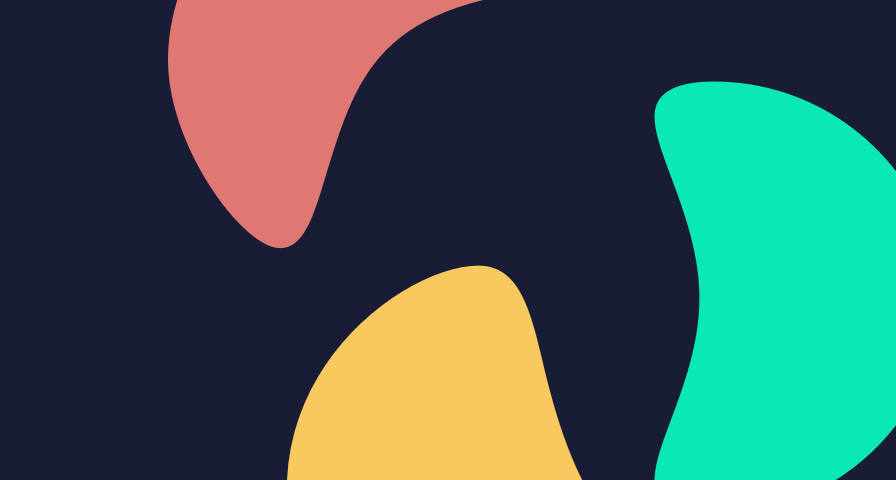
Write a Shadertoy shader that draws this background.

```glsl
// Three smooth flat blobs in coral, amber and mint on a dark navy ground.

const vec3 NAVY  = vec3(0.094, 0.110, 0.208);
const vec3 MINT  = vec3(0.040, 0.914, 0.706);
const vec3 AMBER = vec3(0.969, 0.788, 0.370);
const vec3 CORAL = vec3(0.873, 0.470, 0.452);

const vec2  CANVAS = vec2(768.0, 412.0); // layout units, origin lower left
const float MIRROR_Y = 156.0;            // axis of the mint blob
const int   CURVES = 5;                  // cubic curves per outline
const int   STEPS = 24;                  // chords per curve
const int   POINTS = 3 * CURVES;

// Closed outlines: each curve is an anchor and two handles
const vec2 CORAL_PATH[POINTS] = vec2[POINTS](
    vec2(152, 412), vec2(147, 396), vec2(144, 378),
    vec2(144, 360), vec2(144, 287), vec2(208, 199),
    vec2(240, 199), vec2(262, 199), vec2(270, 231),
    vec2(281, 267), vec2(303, 339), vec2(322, 389),
    vec2(414, 412), vec2(414, 472), vec2(170, 472));

const vec2 AMBER_PATH[POINTS] = vec2[POINTS](
    vec2(246, 0),   vec2(251, 114), vec2(356, 184),
    vec2(410, 184), vec2(444, 184), vec2(454, 149),
    vec2(465, 102), vec2(473, 68),  vec2(483, 32),
    vec2(499, 0),   vec2(515, -40), vec2(460, -60),
    vec2(375, -60), vec2(300, -60), vec2(246, -40));

// Upper half only; the part below MIRROR_Y just closes the outline
const vec2 MINT_PATH[POINTS] = vec2[POINTS](
    vec2(599.5, 156), vec2(599.5, 222), vec2(561, 279),
    vec2(561, 312),   vec2(561, 333),   vec2(580, 342),
    vec2(612, 342),   vec2(674, 342),   vec2(731, 313),
    vec2(768, 265),   vec2(800, 222),   vec2(830, 197),
    vec2(830, 156),   vec2(830, 82),    vec2(599.5, 82));

vec2 cubic(vec2 a, vec2 b, vec2 c, vec2 d, float t) {
    float s = 1.0 - t;
    return s * s * s * a + 3.0 * s * s * t * b + 3.0 * s * t * t * c + t * t * t * d;
}

// Signed distance to a closed outline, negative inside
float blobDistance(vec2 p, vec2 path[POINTS]) {
    float nearest = 1e9;
    float side = 1.0;
    vec2 start = path[0];
    for (int i = 0; i < CURVES; i++) {
        int k = 3 * i;
        vec2 anchor = path[k];
        vec2 next = path[(k + 3) % POINTS];
        for (int j = 1; j <= STEPS; j++) {
            vec2 end = cubic(anchor, path[k + 1], path[k + 2], next, float(j) / float(STEPS));
            vec2 edge = end - start;
            vec2 toP = p - start;
            vec2 gap = toP - edge * clamp(dot(toP, edge) / dot(edge, edge), 0.0, 1.0);
            nearest = min(nearest, dot(gap, gap));

            // Flip the side at each crossing of a ray to the right
            if ((start.y > p.y) != (end.y > p.y) &&
                toP.x < edge.x * toP.y / edge.y) side = -side;
            start = end;
        }
    }
    return side * sqrt(nearest);
}

void mainImage(out vec4 fragColor, in vec2 fragCoord) {
    vec2 p = fragCoord / iResolution.xy * CANVAS;
    float pixel = CANVAS.y / iResolution.y;
    vec2 mirrored = vec2(p.x, MIRROR_Y + abs(p.y - MIRROR_Y));

    // Edge coverage of each blob, one pixel wide
    vec3 distances = vec3(blobDistance(p, CORAL_PATH),
                          blobDistance(p, AMBER_PATH),
                          blobDistance(mirrored, MINT_PATH));
    vec3 cover = clamp(0.5 - distances / pixel, 0.0, 1.0);

    vec3 color = mix(NAVY, CORAL, cover.x);
    color = mix(color, AMBER, cover.y);
    color = mix(color, MINT, cover.z);
    fragColor = vec4(color, 1.0);
}
```
